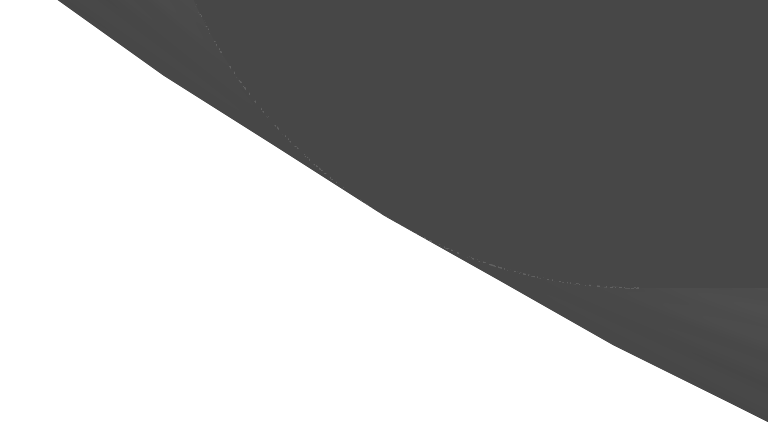
Give the GLSL for this background, as a WebGL 2 fragment shader.

```glsl
#version 300 es
precision highp float;

uniform vec2 u_resolution;
out vec4 outColor;

// Lengths are in canvas heights, angles in radians.
const vec3 PAPER = vec3(1.0);
const vec3 SLATE = vec3(0.28);
const vec2 RIM_VERTEX = vec2(0.891, 0.5);
const float RIM_TILT = 0.540;
const float RIM_RADIUS = 11.74;
const float FACET_STEP = 0.0517;
const vec2 PLATE_CENTER = vec2(1.4815, 1.4676);
const float PLATE_RADIUS = 1.1343;
const float SHEEN = 0.022;
const float STREAK = 0.004;
const float STREAK_COUNT = 90.0;
const float SPECK_CELLS = 288.0;
const float SPECK_CHANCE = 0.3;
const float SPECK_LIFT = 0.1;

float hash(vec2 p) {
    return fract(sin(dot(p, vec2(127.1, 311.7))) * 43758.5453);
}

// Depth inside a huge regular polygon; x runs along the rim, y inward.
float facetedRim(vec2 q) {
    vec2 fromHub = vec2(q.x, RIM_RADIUS - q.y);
    float angle = atan(fromHub.x, fromHub.y);
    float fold = angle - (floor(angle / FACET_STEP) + 0.5) * FACET_STEP;
    return RIM_RADIUS * cos(0.5 * FACET_STEP) - length(fromHub) * cos(fold);
}

// Signed distance to a plate with a round left corner and a flat base.
float plate(vec2 p) {
    vec2 q = p - PLATE_CENTER;
    return length(vec2(min(q.x, 0.0), min(q.y, 0.0))) - PLATE_RADIUS;
}

// Faint light fanning out from the rim vertex.
float fanLight(vec2 q) {
    float sweep = atan(q.y, abs(q.x));
    float reach = smoothstep(0.3, 0.9, abs(q.x));
    float glow = smoothstep(0.13, 0.29, sweep);
    return reach * (SHEEN * glow + STREAK * sin(sweep * STREAK_COUNT));
}

void main() {
    float pixel = 1.0 / u_resolution.y;
    vec2 p = gl_FragCoord.xy * pixel;

    // Axes along and across the rim
    vec2 inward = vec2(sin(RIM_TILT), cos(RIM_TILT));
    vec2 along = vec2(inward.y, -inward.x);
    vec2 q = p - RIM_VERTEX;
    q = vec2(dot(q, along), dot(q, inward));

    // Shaded band under the flat plate
    float plateDistance = plate(p);
    float band = smoothstep(-0.5 * pixel, 0.5 * pixel, plateDistance);
    vec3 color = SLATE + fanLight(q) * band;

    // Sparse specks on the curved seam
    float seam = 1.0 - smoothstep(0.0005, 0.0005 + pixel, abs(plateDistance));
    float speck = step(1.0 - SPECK_CHANCE, hash(floor(p * SPECK_CELLS)));
    color += SPECK_LIFT * seam * speck * step(p.x, PLATE_CENTER.x);

    // Paper outside the rim
    float cover = smoothstep(-0.5 * pixel, 0.5 * pixel, facetedRim(q));
    outColor = vec4(mix(PAPER, color, cover), 1.0);
}
```
